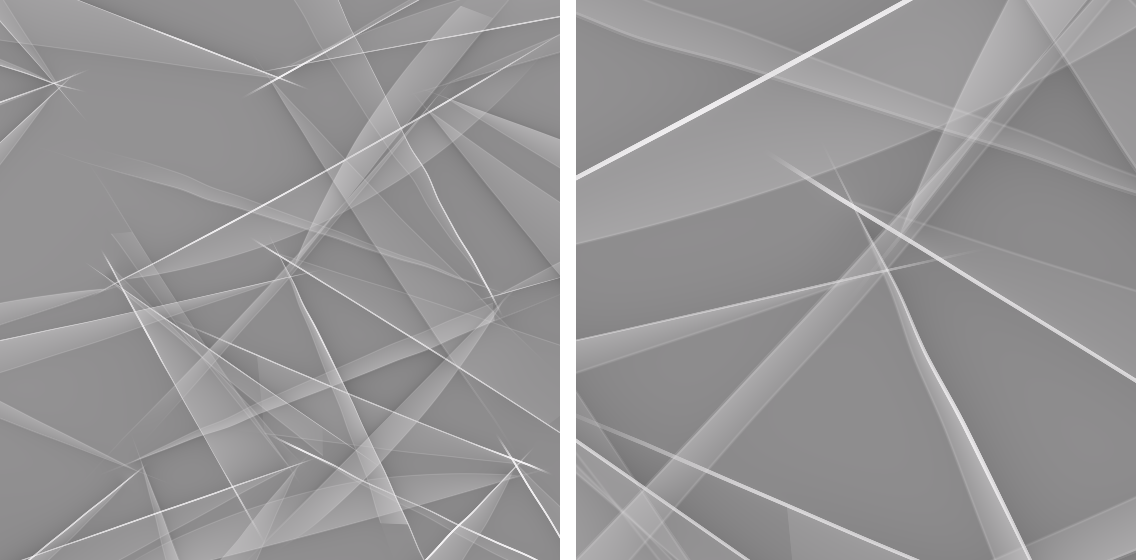
Left, the full canvas; right, a detail of the centre.
Write a Shadertoy shader that draws this background.

```glsl
// Translucent grey shards fanning out from scattered hubs, with bright hairline edges and soft shadows.
#define BASE_GREY 0.568
#define SHARD_GREY 0.80
#define LINE_GREY 0.98
#define SHADOW_DEPTH 0.12
#define SHADOW_REACH 0.020
#define GRID 3
#define FANS 4
#define MAX_WIDTH 0.20
#define LINE_WIDTH 0.0010
#define BEND 0.08
#define KINK 0.005
#define SEED 4.0

float hash(float n) {
    return fract(sin(n * 127.1 + SEED * 31.7) * 43758.545);
}

float noise1(float x) {
    float i = floor(x), f = x - i;
    return mix(hash(i), hash(i + 1.0), f * f * (3.0 - 2.0 * f));
}

float noise2(vec2 p) {
    vec2 i = floor(p), f = fract(p);
    f = f * f * (3.0 - 2.0 * f);
    float n = i.x + 57.0 * i.y;
    return mix(mix(hash(n), hash(n + 1.0), f.x),
               mix(hash(n + 57.0), hash(n + 58.0), f.x), f.y);
}

// Dominant directions: steep falling, gently rising, gently falling, rising.
float familyAngle(int family) {
    if (family == 0) return -1.05;
    if (family == 1) return 0.30;
    return family == 2 ? -0.48 : 0.70;
}

// Lays one shard, its shadows and its bright edge over the grey value.
float layShard(float grey, vec2 p, vec2 hub, float angle, float id, float px) {
    float size = hash(id + 1.3), lengthAlong = mix(0.5, 1.0, hash(id + 2.7));
    float side = hash(id + 3.1) < 0.5 ? -1.0 : 1.0;
    vec2 dir = vec2(cos(angle), sin(angle));
    vec2 d = p - hub;
    float t = dot(d, dir) / lengthAlong;
    float s = side * dot(d, vec2(-dir.y, dir.x));

    // Nearly straight edge with small irregular kinks
    float tc = clamp(t, 0.0, 1.0);
    s += BEND * (hash(id + 4.9) - 0.5) * tc * (1.0 - tc) * lengthAlong;
    float kink = KINK * pow(hash(id + 5.3), 2.0);
    s += kink * (noise1(t * 13.0 + id * 3.0) - 0.5);

    // Blade outline: mostly an opening wedge, sometimes a slim lens
    float lens = smoothstep(0.65, 0.95, hash(id + 6.1));
    float width = mix(0.03, MAX_WIDTH, pow(size, 1.6));
    width *= mix(tc, 1.8 * tc * (1.0 - tc), lens);
    width += 0.007 * (noise1(t * 6.0 + id * 7.0) - 0.5) * tc;
    width = max(width, 0.0);

    // Ends: a soft fade, or an oblique crisp cut for most shards
    float start = smoothstep(-0.01, 0.03, t);
    float soft = start * (1.0 - smoothstep(0.72, 1.0, t));
    float cut = (t - 0.85) * lengthAlong + 1.6 * (hash(id + 11.9) - 0.5) * s;
    float crisp = start * (1.0 - smoothstep(-px, px, cut));
    float along = hash(id + 12.3) < 0.6 ? crisp : soft;

    // Soft shadows outside both edges and a tight contact shadow
    float outNear = 1.0 - smoothstep(-px, px, s);
    float near = exp(min(s, 0.0) / SHADOW_REACH) + 0.5 * exp(min(s, 0.0) / 0.004);
    float far = exp(-max(s - width, 0.0) / SHADOW_REACH) * smoothstep(-px, px, s - width);
    float depth = SHADOW_DEPTH * mix(0.2, 1.0, hash(id + 7.7));
    grey *= 1.0 - depth * soft * (near * outNear + 0.3 * far);

    // Translucent body, brighter towards one of its edges
    float inside = smoothstep(-px, px, s) * (1.0 - smoothstep(-px, px, s - width));
    float across = clamp(s / max(width, 0.001), 0.0, 1.0);
    if (hash(id + 8.3) < 0.4) across = 1.0 - across;
    float opacity = mix(0.14, 0.56, hash(id + 9.1)) * mix(1.0, 0.35, across);
    opacity *= mix(0.75, 1.2, noise1(t * 3.0 + id)) * mix(1.25, 0.8, size);
    grey = mix(grey, SHARD_GREY, clamp(opacity, 0.0, 1.0) * inside * along);

    // Faint rim on the far edge
    float rim = 1.0 - smoothstep(0.0, LINE_WIDTH + px, abs(s - width));
    grey = mix(grey, LINE_GREY, 0.15 * rim * along);

    // Bright hairline that swells, fades and runs on beyond the shard
    float swell = noise1(t * 4.0 + id * 5.0);
    float thick = LINE_WIDTH * mix(0.4, 1.6, swell);
    float line = 1.0 - smoothstep(thick - 0.5 * px, thick + px, abs(s));
    float reach = smoothstep(-0.08, 0.01, t) * (1.0 - smoothstep(0.85, 1.15, t));
    float glint = hash(id + 10.7) < 0.5 ? mix(0.35, 0.95, swell) : 0.12;
    float halo = 0.08 * exp(-abs(s) / 0.004);
    return mix(grey, LINE_GREY, glint * reach * max(line, halo));
}

void mainImage(out vec4 fragColor, in vec2 fragCoord) {
    float scale = min(iResolution.x, iResolution.y);
    vec2 p = (fragCoord - 0.5 * iResolution.xy) / scale + 0.5;
    float px = 0.6 / scale;

    // Smooth, faintly uneven ground
    float grey = BASE_GREY + 0.03 * (noise2(p * 3.0 + 5.0) - 0.5);

    // Fans of shards from a jittered grid of hubs, the middle one nearly centred
    for (int h = 0; h < GRID * GRID; h++) {
        float hubId = float(h) * 23.0;
        vec2 cell = vec2(float(h % GRID), float(h / GRID));
        vec2 jitter = vec2(hash(hubId + 0.2), hash(hubId + 0.6)) - 0.5;
        jitter *= h == GRID * GRID / 2 ? 0.15 : 0.75;
        vec2 hub = (cell + 0.5 + jitter) / float(GRID);
        for (int f = 0; f < FANS; f++) {
            float id = hubId + float(f) * 5.0 + 200.0;
            float angle = familyAngle(f % 4) + 0.4 * (hash(id + 0.4) - 0.5);
            if (hash(id + 0.8) < 0.5) angle += 3.14159;
            vec2 slip = 0.05 * (vec2(hash(id + 13.3), hash(id + 14.1)) - 0.5);
            grey = layShard(grey, p, hub + slip, angle, id, px);
        }
    }
    fragColor = vec4(clamp(grey * vec3(1.0, 0.992, 1.0), 0.0, 1.0), 1.0);
}
```
